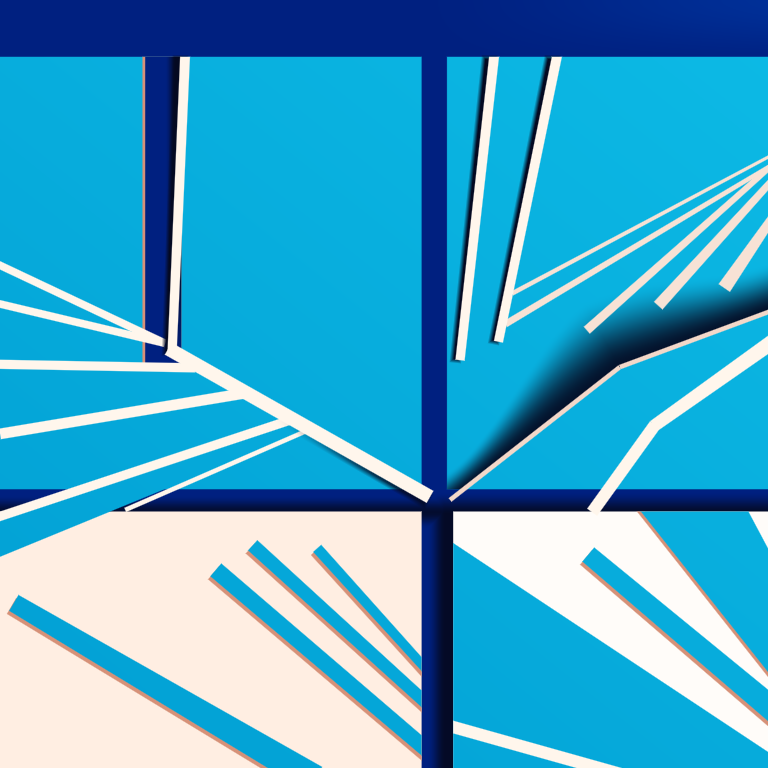
This background is drawn by a WebGL 2 fragment shader. Its source:

```glsl
#version 300 es
precision highp float;
// Four cut-paper panels on a navy ground, crossed by fans of tapered strips.
// Panels are boxes and half planes; strips are loops over end points,
// with offset copies for shadows and raw salmon edges.
uniform vec2 u_resolution;
out vec4 fragColor;

const vec3 NAVY = vec3(0.0, 0.125, 0.5);
const vec3 INK = vec3(0.015, 0.035, 0.13);
const vec3 PAPER = vec3(1.0, 0.965, 0.925);
const vec3 SALMON = vec3(0.84, 0.57, 0.47);

// Strips as start.xy, end.xy
const vec4 LEFT_FAN[6] = vec4[6](
  vec4(-0.02, 0.664, 0.215, 0.553), vec4(-0.02, 0.609, 0.215, 0.553),
  vec4(-0.02, 0.526, 0.254, 0.521), vec4(0.0, 0.435, 0.319, 0.488),
  vec4(-0.02, 0.321, 0.378, 0.453), vec4(0.163, 0.336, 0.397, 0.438));
const float LEFT_WIDTH[6] = float[6](0.005, 0.005, 0.006, 0.007, 0.006, 0.003);
const vec4 RIGHT_FAN[5] = vec4[5](
  vec4(0.667, 0.618, 1.02, 0.806), vec4(0.658, 0.578, 1.02, 0.794),
  vec4(0.764, 0.57, 1.02, 0.798), vec4(0.857, 0.602, 1.02, 0.781),
  vec4(0.943, 0.625, 1.02, 0.737));
const vec4 POSTS[3] = vec4[3](vec4(0.242, 0.95, 0.224, 0.54),
  vec4(0.646, 0.95, 0.599, 0.531), vec4(0.73, 0.95, 0.649, 0.555));
const vec4 CUTS[5] = vec4[5](
  vec4(0.018, 0.215, 0.41, -0.015), vec4(0.281, 0.258, 0.56, 0.02),
  vec4(0.329, 0.29, 0.56, 0.08), vec4(0.413, 0.286, 0.56, 0.123),
  vec4(0.766, 0.278, 1.02, 0.065));
const vec2 CUT_WIDTH[5] = vec2[5](vec2(0.012, 0.019), vec2(0.011, 0.01),
  vec2(0.009, 0.008), vec2(0.007, 0.006), vec2(0.012, 0.016));

// Coverage of a signed distance with an edge of the given softness
float cover(float d, float soft) { return clamp(0.5 - d / soft, 0.0, 1.0); }

void paint(inout vec3 col, vec3 tint, float d, float soft) {
  col = mix(col, tint, cover(d, soft));
}

float box(vec2 p, vec2 lo, vec2 hi) {
  vec2 d = max(lo - p, p - hi);
  return max(d.x, d.y);
}

// Signed distance to a line, positive to the left of a -> b
float side(vec2 p, vec2 a, vec2 b) {
  vec2 dir = normalize(b - a);
  return dot(p - a, vec2(-dir.y, dir.x));
}

// Flat-ended strip whose half width runs from w.x to w.y
float strip(vec2 p, vec4 ends, vec2 w) {
  vec2 span = ends.zw - ends.xy;
  float len = length(span);
  float along = dot(p - ends.xy, span) / len;
  float halfWidth = mix(w.x, w.y, clamp(along / len, 0.0, 1.0));
  return max(abs(side(p, ends.xy, ends.zw)) - halfWidth, max(-along, along - len));
}

void main() {
  vec2 p = gl_FragCoord.xy / u_resolution;
  float px = 1.2 / min(u_resolution.x, u_resolution.y);
  float light = clamp(0.1 + 0.5 * p.y + 0.4 * p.x, 0.0, 1.0);
  vec3 blue = mix(vec3(0.0, 0.61, 0.82), vec3(0.05, 0.73, 0.9), light);

  // Navy ground with shaded gutters
  float gutter = 1.0 - smoothstep(0.0, 0.022, abs(p.y - 0.333));
  float crease = smoothstep(0.556, 0.58, p.x) * (1.0 - smoothstep(0.33, 0.36, p.y));
  float glow = smoothstep(0.5, 1.1, p.x) * smoothstep(0.9, 1.0, p.y);
  vec3 col = mix(NAVY, vec3(0.0, 0.19, 0.6), glow);
  col = mix(col, INK, max(0.85 * gutter, 0.95 * crease));

  // Upper panels, with the narrow slot on the left
  float upperRight = box(p, vec2(0.582, 0.363), vec2(1.1, 0.926));
  paint(col, blue, min(upperRight, box(p, vec2(-0.1, 0.363), vec2(0.549, 0.926))), px);
  float depth = smoothstep(0.215, 0.23, p.x) * smoothstep(0.5, 0.7, p.y);
  paint(col, SALMON, box(p, vec2(0.1855, 0.527), vec2(0.236, 0.926)), px);
  paint(col, mix(NAVY, INK, depth), box(p, vec2(0.189, 0.527), vec2(0.236, 0.926)), px);

  // Soft shadow above the raised fold
  vec2 foot = vec2(0.586, 0.349), knee = vec2(0.807, 0.522), tip = vec2(1.02, 0.601);
  float above = max(side(p, foot, knee), side(p, knee, tip));
  float reach = mix(0.03, 0.095, smoothstep(0.59, 0.76, p.x)) - 0.035 * smoothstep(0.8, 1.0, p.x);
  float shadow = (1.0 - smoothstep(0.0, reach, above)) * cover(-above, px);
  col = mix(col, INK, 0.95 * shadow * cover(upperRight, px));

  // Lower panels: plain paper, and paper with blue facets
  float lowerLeft = box(p, vec2(-0.1), vec2(0.549, 0.334));
  float lowerRight = box(p, vec2(0.59, -0.1), vec2(1.1, 0.334));
  paint(col, vec3(1.0, 0.935, 0.885), lowerLeft, px);
  paint(col, vec3(1.0, 0.99, 0.975), lowerRight, px);
  float slope = side(p, vec2(0.59, 0.293), vec2(1.0, 0.021));
  float edge = side(p, vec2(0.836, 0.332), vec2(1.0, 0.125));
  float facet = max(-edge, -side(p, vec2(1.0, 0.286), vec2(0.975, 0.333)));
  paint(col, SALMON, max(lowerRight, abs(edge) - 0.004), px);
  paint(col, blue, max(lowerRight, min(slope, facet)), px);
  paint(col, PAPER, max(lowerRight, strip(p, vec4(0.57, 0.059, 0.83, -0.014), vec2(0.008))), px);
  for (int i = 0; i < 5; i++) {
    float panel = min(lowerLeft, lowerRight);
    paint(col, SALMON, max(panel, strip(p + vec2(0.003, 0.004), CUTS[i], CUT_WIDTH[i])), px);
    paint(col, blue, max(panel, strip(p, CUTS[i], CUT_WIDTH[i])), px);
  }

  // Blue wedge across the left gutter, then both fans
  float wedge = max(side(p, vec2(0.0, 0.328), LEFT_FAN[4].zw), side(p, LEFT_FAN[5].zw, vec2(0.0, 0.275)));
  paint(col, blue, max(wedge, p.x - 0.4), px);
  for (int i = 0; i < 6; i++) paint(col, PAPER, strip(p, LEFT_FAN[i], vec2(LEFT_WIDTH[i])), px);
  for (int i = 0; i < 5; i++) {
    vec2 w = mix(vec2(0.003, 0.002), vec2(0.009, 0.005), float(i) / 4.0);
    paint(col, mix(PAPER, SALMON, 0.2), strip(p, RIGHT_FAN[i], w), px);
  }

  // Leaning posts with shadows, kept below the top band
  for (int i = 0; i < 3; i++) {
    float shade = strip(p + vec2(0.006, 0.001), POSTS[i], vec2(0.008, 0.005));
    paint(col, INK, max(shade, p.y - 0.926), 0.006);
    paint(col, PAPER, max(strip(p, POSTS[i], vec2(0.0065, 0.006)), p.y - 0.926), px);
  }

  // Long diagonal, fold line and bent ribbon
  vec4 diagonal = vec4(0.219, 0.546, 0.56, 0.353);
  float under = strip(p + vec2(0.003, 0.005), diagonal, vec2(0.006, 0.009));
  col = mix(col, INK, 0.8 * smoothstep(0.35, 0.52, p.x) * cover(under, 0.006));
  paint(col, PAPER, strip(p, diagonal, vec2(0.009)), px);
  float fold = min(strip(p, vec4(foot, knee), vec2(0.003)), strip(p, vec4(knee, tip), vec2(0.003)));
  paint(col, mix(PAPER, SALMON, 0.3), fold, px);
  vec2 bend = vec2(0.853, 0.447);
  float ribbon = strip(p, vec4(0.771, 0.333, bend), vec2(0.008));
  paint(col, PAPER, min(ribbon, strip(p, vec4(bend - 0.002, 1.02, 0.565), vec2(0.008, 0.01))), px);
  fragColor = vec4(col, 1.0);
}
```
